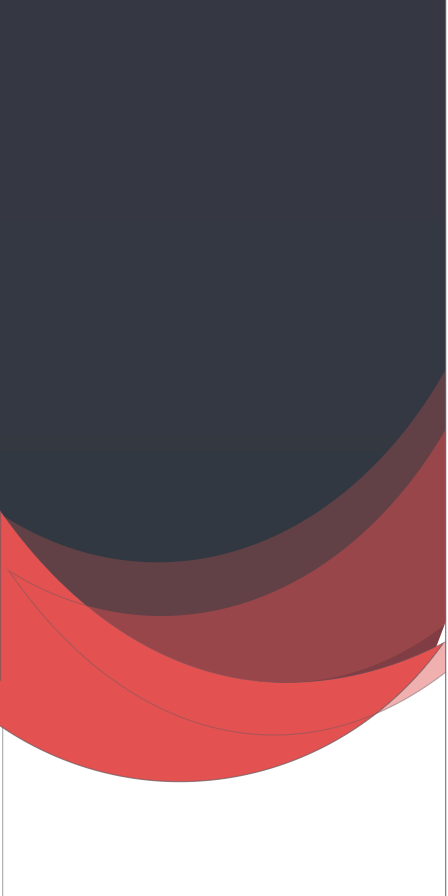
Give the GLSL for this background, as a Shadertoy shader.

```glsl
const vec3 WHITE = vec3(1.0);
const vec3 SLATE_TOP = vec3(0.208, 0.220, 0.260);
const vec3 SLATE_LOW = vec3(0.196, 0.220, 0.256);
const vec3 PLUM = vec3(0.380, 0.250, 0.275);
const vec3 WINE = vec3(0.600, 0.273, 0.290);
const vec3 DEEP_WINE = vec3(0.500, 0.240, 0.262);
const vec3 CORAL = vec3(0.892, 0.320, 0.318);
const vec3 PINK = vec3(0.940, 0.690, 0.690);
const vec3 OUTLINE = vec3(0.42, 0.34, 0.36);
const vec3 FRAME = vec3(0.34, 0.35, 0.38);

const float LINE_WIDTH = 0.0026;
const float RIGHT_EDGE = 0.9948;
const float LEFT_EDGE = 0.006;

// Lowest point of each bowl; x runs 0..1 and y runs 0..2
const vec2 SLATE_BASE = vec2(0.3516, 0.7448);
const vec2 PLUM_BASE = vec2(0.3594, 0.6250);
const vec2 WINE_BASE = vec2(0.6380, 0.4766);
const vec2 PINK_BASE = vec2(0.6120, 0.3594);
const vec2 CORAL_BASE = vec2(0.4010, 0.2552);

// Left and right half widths, then height of the curved part
const vec3 UPPER_SIZE = vec3(0.807, 0.807, 1.086);
const vec3 WINE_SIZE = vec3(0.927, 1.005, 1.401);
const vec3 SHADE_SIZE = vec3(1.200, 0.847, 1.401);
const vec3 PINK_SIZE = vec3(0.878, 0.878, 1.401);
const vec3 CORAL_SIZE = vec3(0.732, 0.732, 0.763);

// Approximate distance to a half ellipse that stays open upward
float bowl(vec2 p, vec2 base, vec3 size) {
    vec2 d = p - base - vec2(0.0, size.z);
    d.y = min(d.y, 0.0);
    vec2 radii = vec2(d.x < 0.0 ? size.x : size.y, size.z);
    float k = length(d / radii);
    return k * (k - 1.0) / max(length(d / (radii * radii)), 1e-4);
}

float fill(float dist, float pixel) {
    return clamp(0.5 - dist / pixel, 0.0, 1.0);
}

float stroke(float dist, float pixel) {
    return fill(abs(dist) - 0.5 * LINE_WIDTH, pixel);
}

void mainImage(out vec4 fragColor, in vec2 fragCoord) {
    vec2 p = fragCoord / iResolution.xy * vec2(1.0, 2.0);
    float pixel = 2.0 / iResolution.y;

    float slate = bowl(p, SLATE_BASE, UPPER_SIZE);
    float plum = bowl(p, PLUM_BASE, UPPER_SIZE);
    float wine = bowl(p, WINE_BASE, WINE_SIZE);
    float shade = bowl(p, WINE_BASE, SHADE_SIZE);
    float pink = bowl(p, PINK_BASE, PINK_SIZE);
    float coral = bowl(p, CORAL_BASE, CORAL_SIZE);

    // Paper, pale crescent and coral bowl
    vec3 color = mix(WHITE, FRAME, 0.5 * stroke(p.x - LEFT_EDGE, pixel));
    color = mix(color, PINK, fill(pink, pixel));
    color = mix(color, CORAL, fill(coral, pixel));
    color = mix(color, OUTLINE, 0.7 * stroke(coral, pixel));

    // Fine crescent outline over the coral
    float crescent = max(pink, -plum);
    color = mix(color, OUTLINE, 0.45 * stroke(crescent, pixel));
    float leftRim = max(p.x - LINE_WIDTH, 0.48 - p.y);
    color = mix(color, OUTLINE, 0.6 * fill(leftRim, pixel));

    // Wine band with its shaded wedge and bright corner
    color = mix(color, WINE, fill(wine, pixel));
    color = mix(color, DEEP_WINE, fill(max(wine, -shade), pixel));
    float corner = 0.979 + (p.y - 0.57) * 0.376 - p.x;
    color = mix(color, WHITE, fill(max(wine, max(corner, p.y - 0.612)), pixel));
    color = mix(color, OUTLINE, 0.35 * stroke(wine, pixel));

    // Plum band and slate field, both cut by the wine bowl
    color = mix(color, PLUM, fill(max(plum, wine), pixel));
    vec3 slateColor = mix(SLATE_LOW, SLATE_TOP, smoothstep(0.7, 1.8, p.y));
    color = mix(color, slateColor, fill(max(slate, wine), pixel));

    // Right frame and margin
    color = mix(color, WHITE, fill(RIGHT_EDGE - p.x, pixel));
    color = mix(color, FRAME, 0.8 * stroke(p.x - RIGHT_EDGE, pixel));

    fragColor = vec4(color, 1.0);
}
```
